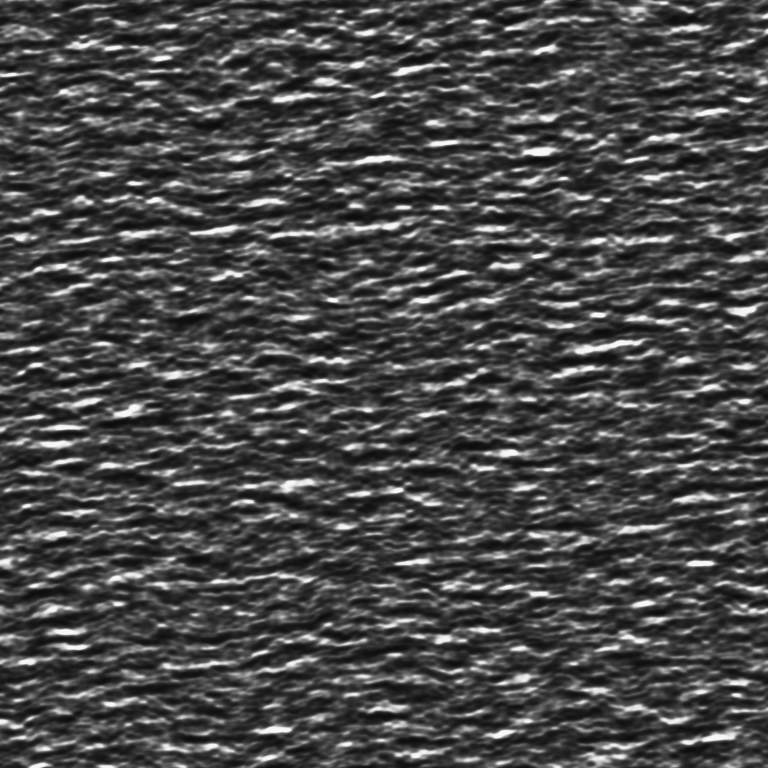
Give the GLSL for this texture, as a Shadertoy shader.

```glsl
// Draws a dark rippled surface covered in short, bright, slightly tilted glints.

// Ripple layers: cells per canvas across and up, from long streaks to fine grain
const vec2 STREAK_CELLS = vec2(19.0, 61.0);
const vec2 DASH_CELLS = vec2(27.0, 71.0);
const vec2 RIPPLE_CELLS = vec2(46.0, 94.0);
const vec2 GRAIN_CELLS = vec2(92.0, 140.0);
const vec4 LAYER_WEIGHTS = vec4(0.85, 0.85, 0.75, 0.6);

// Direction of the streaks
const float TILT = 0.09;
const float BEND_CELLS = 5.0;
const float BEND_AMOUNT = 0.014;
const float WIGGLE_CELLS = 24.0;
const float WIGGLE_AMOUNT = 0.005;

// Sideways share of each gradient: small values give level, evenly spaced streaks
const float SIDEWAYS_SLOPE = 0.35;

// Tone curve: grey = floor + mid * exp(gain * height), with a soft limit
const float TONE_FLOOR = 0.035;
const float TONE_MID = 0.195;
const float TONE_GAIN = 0.76;
const float TONE_LIMIT = 0.97;
const float LIMIT_HARDNESS = 6.0;

const float NOISE_DEVIATION = 0.162; // standard deviation of gradientNoise
const float TAU = 6.2831853;

// Mostly vertical gradient with a random angle for a lattice point
vec2 latticeGradient(vec2 cell) {
    uvec2 q = uvec2(ivec2(cell));
    uint h = q.x * 1597u + q.y * 51749u;
    h = (h ^ (h >> 15)) * 739391u;
    h = (h ^ (h >> 13)) * 668265u;
    h ^= h >> 16;
    float angle = TAU * float(h & 65535u) / 65536.0;
    return vec2(SIDEWAYS_SLOPE * cos(angle), sin(angle));
}

float cornerValue(vec2 cell, vec2 local, vec2 corner) {
    return dot(latticeGradient(cell + corner), local - corner);
}

float gradientNoise(vec2 p) {
    vec2 cell = floor(p);
    vec2 f = p - cell;
    vec2 s = f * f * f * (f * (f * 6.0 - 15.0) + 10.0);
    float low = mix(cornerValue(cell, f, vec2(0, 0)), cornerValue(cell, f, vec2(1, 0)), s.x);
    float high = mix(cornerValue(cell, f, vec2(0, 1)), cornerValue(cell, f, vec2(1, 1)), s.x);
    return mix(low, high, s.y);
}

// Tilt the rows and let them wander
vec2 bendRows(vec2 p) {
    float bend = BEND_AMOUNT * gradientNoise(p.yx * BEND_CELLS + 40.0);
    float wiggle = WIGGLE_AMOUNT * gradientNoise(p.yx * WIGGLE_CELLS + 90.0);
    return vec2(p.x + TILT * p.y, p.y - TILT * p.x + bend + wiggle);
}

// Sum of the ripple layers, scaled to unit deviation
float rippleHeight(vec2 p) {
    vec4 layers = vec4(
        gradientNoise(p * STREAK_CELLS + 200.3),
        gradientNoise(p * DASH_CELLS + 350.6),
        gradientNoise(p * RIPPLE_CELLS + 500.7),
        gradientNoise(p * GRAIN_CELLS + 900.1));
    return dot(layers, LAYER_WEIGHTS) / (NOISE_DEVIATION * length(LAYER_WEIGHTS));
}

// Dark troughs, narrow bright crests
float toneCurve(float height) {
    float grey = TONE_FLOOR + TONE_MID * exp(TONE_GAIN * height);
    float excess = pow(grey / TONE_LIMIT, LIMIT_HARDNESS);
    return grey / pow(1.0 + excess, 1.0 / LIMIT_HARDNESS);
}

void mainImage(out vec4 fragColor, in vec2 fragCoord) {
    vec2 uv = fragCoord / iResolution.y;
    fragColor = vec4(vec3(toneCurve(rippleHeight(bendRows(uv)))), 1.0);
}
```
